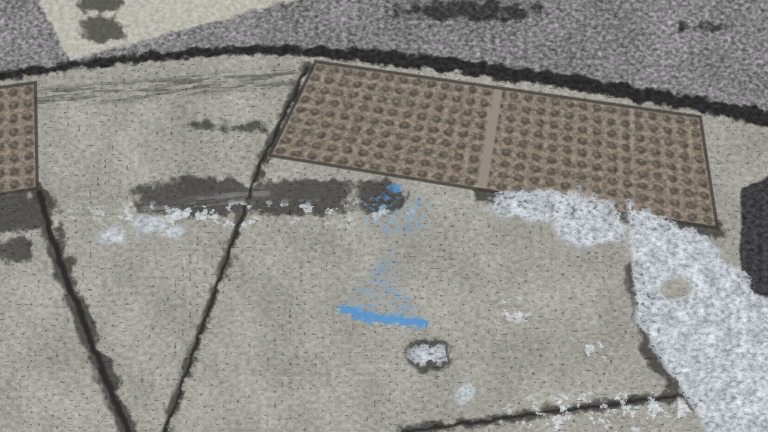
Write a WebGL 1 fragment shader that draws this texture.

```glsl
precision highp float;
// A street corner from above: asphalt, cracked curb, studded plates, damp slabs,
// melting snow and blue paint. Distances roughened by gradient noise are layered
// from ground to snow on a 16 x 9 plane.
uniform vec2 u_resolution;

vec2 gradient(vec2 cell) {
  float a = 6.2832 * fract(sin(dot(cell, vec2(127.1, 311.7))) * 43758.5);
  return vec2(cos(a), sin(a));
}

float noise(vec2 p) {
  vec2 i = floor(p), f = fract(p), w = f * f * (3. - 2. * f), o = vec2(1, 0);
  float low = mix(dot(gradient(i), f), dot(gradient(i + o), f - o), w.x);
  float high = mix(dot(gradient(i + o.yx), f - o.yx), dot(gradient(i + o.x), f - o.x), w.x);
  return 1.4 * mix(low, high, w.y);
}

float fbm(vec2 p) {
  float sum = 0., gain = .5;
  for (int i = 0; i < 4; i++) {
    sum += gain * noise(p);
    p = mat2(1.6, 1.2, -1.2, 1.6) * p + 7.3;
    gain *= .55;
  }
  return sum;
}

float cover(float d, float soft) { return 1. - smoothstep(-soft, soft, d); }

float least(float a, float b, float c, float d) { return min(min(a, b), min(c, d)); }

float blob(vec2 p, float x, float y, float rx, float ry) {
  return (length((p - vec2(x, y)) / vec2(rx, ry)) - 1.) * min(rx, ry);
}

float segment(vec2 p, vec2 a, vec2 b) {
  vec2 d = b - a;
  return length(p - a - d * clamp(dot(p - a, d) / dot(d, d), 0., 1.));
}

float path(vec2 p, vec2 a, vec2 b, vec2 c) { return min(segment(p, a, b), segment(p, b, c)); }

// Signed distance to a line, positive on the left of a to b
float side(vec2 p, vec2 a, vec2 b) {
  vec2 d = normalize(b - a);
  return d.x * (p.y - a.y) - d.y * (p.x - a.x);
}

// Distances to the bottom, right, top and left edges, positive inside
vec4 quad(vec2 p, vec2 a, vec2 b, vec2 c, vec2 d) {
  return vec4(side(p, a, b), side(p, b, c), side(p, c, d), side(p, d, a));
}

vec3 plate(vec3 ground, vec4 edges, vec2 cells, float seam, float grain, float aa) {
  vec2 uv = edges.wx / (edges.wx + edges.yz);
  vec2 stud = fract(uv * cells) - .5;
  vec3 color = vec3(.53, .49, .44) * (1. + .45 * grain);
  color *= 1. - .3 * cover(length(stud) - .32, .12);
  color += .09 * cover(length(stud - vec2(-.05, .1)) - .12, .12);
  color = mix(color, vec3(.58, .55, .51), cover(abs(uv.x - seam) - .011, .004));
  float d = least(edges.x, edges.y, edges.z, edges.w);
  ground = mix(ground, vec3(.25, .23, .22), .8 * cover(abs(d) - .04, aa));
  return mix(ground, color, cover(.03 - d, aa));
}

void main() {
  vec2 p = gl_FragCoord.xy / u_resolution * vec2(16, 9);
  float aa = 9. / u_resolution.y;
  float broad = fbm(p * .9), rough = fbm(p * 3.2), grain = fbm(p * vec2(9, 12));
  float speck = noise(p * vec2(13, 16) + 40.);
  vec2 q = p + .09 * vec2(rough, fbm(p * 3.2 + 19.));

  // Slabs and joints
  vec3 color = vec3(.635, .63, .6) * (1. + .15 * broad + .24 * grain);
  color *= 1. - .25 * smoothstep(.4, .7, speck);
  float leftJoint = path(q, vec2(.8, 5), vec2(1.3, 3.4), vec2(2.7, -.1));
  float midJoint = path(q, vec2(6.4, 7.6), vec2(5.4, 5.5), vec2(3.4, -.1));
  float lowJoint = path(q, vec2(8.4, 0), vec2(11.7, .45), vec2(14.4, .8));

  // Damp stains
  float wet = least(blob(q, 4.1, 4.9, 1.4, .42), blob(q, 6., 4.9, 1.6, .36),
    blob(q, 7.9, 4.9, .5, .36), blob(q, .3, 4.6, .95, .42));
  wet = least(wet, blob(q, .3, 3.78, .4, .25), blob(q, 5., 6.38, .7, .12),
    blob(q, 8.92, 1.6, .48, .37));
  float seep = min(segment(q, vec2(10, 4.95), vec2(14.9, 4.2)),
    path(q, vec2(13.2, 3.4), vec2(13.6, 1.6), vec2(14.5, .6)));
  wet = least(wet, seep - .19, leftJoint - .19, min(midJoint, lowJoint) - .09);
  color *= 1. - .48 * cover(wet + .25 * rough, .07);
  float strands = smoothstep(-.15, .2, fbm(vec2(p.x, 9. * p.y - .8 * p.x)));
  color *= 1. - .3 * strands * cover(segment(p, vec2(.9, 6.95), vec2(6, 7.4)) - .2, .1);
  float scrape = segment(q, vec2(3, 4.6), vec2(5.5, 4.98)) - .12;
  color = mix(color, vec3(.56), .6 * strands * cover(scrape, .08));
  float joints = min(leftJoint - .06, min(midJoint, lowJoint) - .03);
  color = mix(color, vec3(.17, .16, .16), .9 * cover(joints, .04));

  // Studded plates, asphalt pocket at the right
  vec4 mainEdges = quad(p, vec2(5.63, 5.77), vec2(14.94, 4.25), vec2(14.58, 6.56), vec2(6.58, 7.71));
  vec4 leftEdges = quad(p, vec2(-2, 4.65), vec2(.77, 5.08), vec2(.73, 7.27), vec2(-2, 6.9));
  color = plate(color, mainEdges, vec2(28, 9), .475, grain, aa);
  color = plate(color, leftEdges, vec2(9, 8), -1., grain, aa);
  float pocket = min(min(q.x - 15.43, q.y - 2.8), side(q, vec2(17, 5.75), vec2(15.4, 5.05)));
  color = mix(color, vec3(.25, .25, .26) * (1. + .7 * grain), cover(-pocket, .04));

  // Road, white marking, tar and curb crack
  float curb = q.y - 7.92 + .0418 * pow(abs(p.x - 5.5), 1.5);
  vec3 road = vec3(.5, .495, .5) * (1. + .2 * broad + .5 * grain + .25 * speck);
  vec2 corner = vec2(1.46, 7.75);
  float marking = min(side(q, corner, vec2(6, 8.97)), side(q, vec2(.79, 9), corner));
  road = mix(road, vec3(.73, .72, .68) * (1. + .2 * grain), cover(-marking, .05));
  float tar = least(blob(q, 2.15, 8.4, .43, .29), blob(q, 9.8, 8.78, 1.3, .2),
    blob(q, 14.7, 8.4, .4, .08), blob(q, 2.05, 8.95, .4, .2));
  road *= 1. - .5 * cover(tar + .25 * rough, .07);
  color = mix(color, road, cover(-curb, aa));
  float crack = abs(curb - .04) - .09 - .06 * smoothstep(5., 9., p.x);
  color = mix(color, vec3(.18) * (1. + .6 * grain), cover(crack + .15 * rough, .05));

  // Blue paint
  float stroke = path(q, vec2(7.15, 2.56), vec2(7.75, 2.38), vec2(8.8, 2.27)) - .1;
  vec2 a = vec2(7.1, 2.5), b = vec2(8.85, 2.25), c = vec2(8.1, 3.85);
  float wedge = min(side(p, a, b), min(side(p, b, c), side(p, c, a)));
  float faded = cover(min(-wedge, blob(q, 8.25, 4.55, .75, .45)), .13);
  faded *= .6 * smoothstep(0., .35, grain + .4 * rough);
  float solid = cover(min(stroke, blob(q, 8.23, 5.08, .13, .1)) + .1 * grain, .05);
  color = mix(color, vec3(.34, .58, .82), max(faded, .85 * solid));

  // Snow bank, lumps and crumbs
  vec2 tip = vec2(13.05, 4.8), bend = vec2(13.25, 2.3), crest = vec2(14.7, 4.1);
  float bank = least(side(q, tip, bend), side(q, bend, vec2(14.8, -.1)),
    side(q, vec2(16.2, 2.5), crest), side(q, crest, tip));
  float snow = max(-bank, -blob(q, 14.1, 3., .27, .24));
  snow = least(snow, blob(q, 11.3, 4.73, 1.2, .33), blob(q, 12.3, 4.35, .8, .5),
    blob(q, 3.1, 4.35, .4, .16));
  snow = min(snow, least(blob(q, 2.4, 4.1, .35, .17), blob(q, 3.6, 4.17, .25, .12),
    blob(q, 8.9, 1.6, .38, .2), blob(q, 9.7, .8, .2, .22)));
  float crumbs = least(blob(p, 5.2, 4.55, 3.4, .25), blob(p, 12.6, .4, 2.2, .42),
    blob(p, 12.3, 1.8, .4, .45), blob(p, 10.75, 2.55, .4, .25));
  float loose = .75 * cover(crumbs, .1) * smoothstep(.08, .25, rough + .4 * grain);
  float white = max(cover(snow + .22 * rough + .12 * grain, .05), loose);
  vec3 ice = vec3(.75, .775, .8) * (1. + .28 * rough + .38 * grain);
  color = mix(color, ice, white * (.92 - .4 * smoothstep(.1, .5, -grain)));
  gl_FragColor = vec4(clamp(color, 0., 1.), 1);
}
```
